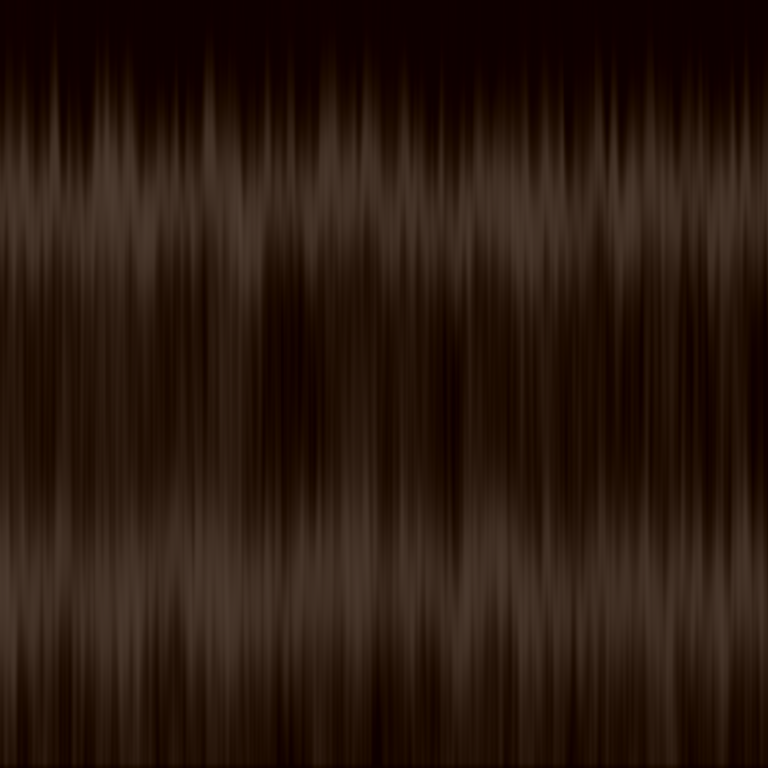
This texture is drawn by a Shadertoy shader. Its source:

```glsl
vec2 latticeGradient(vec2 cell) {
    vec3 p = fract(cell.xyx * vec3(0.1031, 0.1030, 0.0973));
    p += dot(p, p.yzx + 33.33);
    float angle = 6.28318 * fract((p.x + p.y) * p.z);
    return vec2(cos(angle), sin(angle));
}

float gradientNoise(vec2 p) {
    vec2 cell = floor(p), f = fract(p);
    vec2 u = f * f * f * (f * (f * 6.0 - 15.0) + 10.0);
    vec2 right = vec2(1, 0), up = vec2(0, 1);
    float low = mix(dot(latticeGradient(cell), f),
                    dot(latticeGradient(cell + right), f - right), u.x);
    float high = mix(dot(latticeGradient(cell + up), f - up),
                     dot(latticeGradient(cell + 1.0), f - 1.0), u.x);
    return mix(low, high, u.y);
}

// Long vertical fibres, from broad locks down to single strands
float strands(vec2 uv) {
    float sum = 0.0, frequency = 11.0, amplitude = 0.044;
    for (int i = 0; i < 5; i++) {
        float stretch = 1.1 + 0.5 * float(i);
        sum += amplitude * gradientNoise(vec2(uv.x * frequency, uv.y * stretch) + 17.37 * float(i + 1));
        frequency *= 2.05;
        amplitude *= i < 2 ? 1.12 : 0.92;
    }
    return sum;
}

float sheen(float y, float center, float width) {
    float d = (y - center) / width;
    return exp(-d * d);
}

void mainImage(out vec4 fragColor, in vec2 fragCoord) {
    vec2 uv = fragCoord / iResolution.xy;

    // Each strand shifts the sheen up or down, giving ragged band edges
    float shift = 0.07 * gradientNoise(vec2(uv.x * 24.0, uv.y * 0.7 + 5.3))
                + 0.09 * gradientNoise(vec2(uv.x * 85.0, uv.y * 0.9 + 9.6));
    float y = uv.y + shift;

    // Two glossy bands fading into dark roots
    float tone = 0.115 - 0.06 * smoothstep(0.75, 0.95, y)
               + 0.140 * sheen(y, 0.73, 0.09)
               + 0.145 * sheen(y, 0.23, 0.11);

    // Wide locks and fine strands, subdued near the roots
    float locks = 0.010 * cos(46.5 * (uv.x - 0.02)) + 0.02 * (0.45 - uv.x);
    float contrast = 1.0 - 0.8 * smoothstep(0.78, 0.97, y);
    tone += contrast * (strands(uv) + locks);

    // Soft shoulder on the highlights, dark line along the lower edge
    tone -= 0.35 * max(tone - 0.25, 0.0);
    tone *= mix(0.7, 1.0, smoothstep(0.0, 0.008, uv.y));

    // Warm brown: green and blue vanish first in the shadows
    vec3 color = max(vec3(max(tone, 0.055)) - vec3(0.0, 0.068, 0.113), 0.0);
    fragColor = vec4(color, 1.0);
}
```
